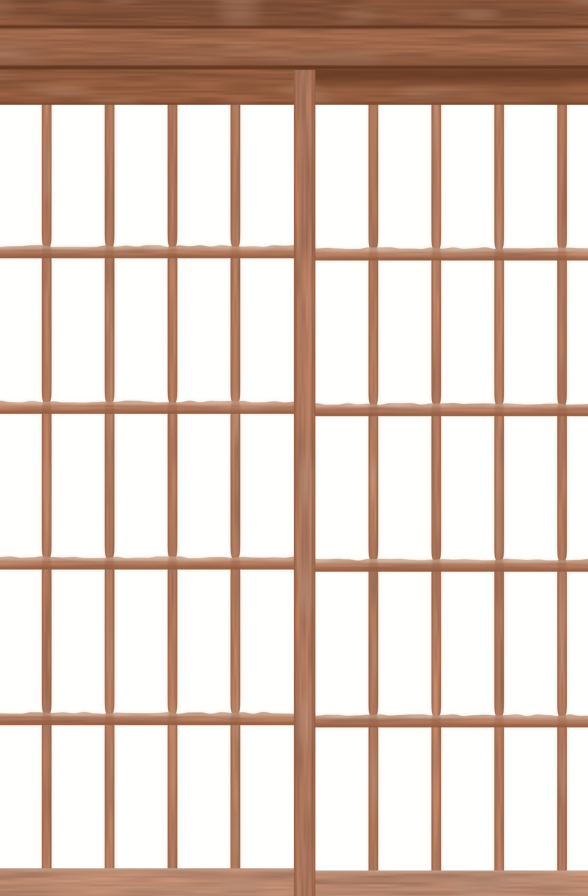
Reproduce this pattern procedurally as a WebGL 2 fragment shader.

```glsl
#version 300 es
precision highp float;

uniform vec2 u_resolution;
out vec4 fragColor;

const vec3 PAPER = vec3(1.0, 1.0, 0.992);
const vec3 CREAM = vec3(0.93, 0.87, 0.80);
const vec3 DUST = vec3(0.78, 0.66, 0.58);
const vec3 CEDAR = vec3(0.69, 0.475, 0.37);
const vec3 BROWN = vec3(0.56, 0.35, 0.24);
const vec3 UMBER = vec3(0.37, 0.20, 0.11);

const float ASPECT = 0.65625;
const float SASH_TOP = 0.883;
const float POST_X = 0.3400;
const float POST_HALF = 0.0120;
const vec2 PITCH = vec2(0.0702, 0.1737);
const vec2 BAR_HALF = vec2(0.0054, 0.0068);

float hash(vec2 cell) {
  uvec2 q = uvec2(ivec2(cell)) * uvec2(1597334673u, 3812015801u);
  uint n = (q.x ^ q.y) * 1597334673u;
  n = (n ^ (n >> 15)) * 2246822519u;
  return float((n ^ (n >> 13)) >> 8) / 16777216.0;
}

float noise(vec2 p) {
  vec2 i = floor(p), f = fract(p);
  f = f * f * (3.0 - 2.0 * f);
  vec2 e = vec2(1.0, 0.0);
  return mix(mix(hash(i), hash(i + e.xy), f.x),
             mix(hash(i + e.yx), hash(i + e.xx), f.x), f.y);
}

float fill(float d, float aa) {
  return 1.0 - smoothstep(-aa, aa, d);
}

float band(float y, float low, float high, float aa) {
  return fill(abs(y - 0.5 * (low + high)) - 0.5 * (high - low), aa);
}

// Signed offset from the closest of count evenly spaced bars; index in y
vec2 nearestBar(float x, float first, float pitch, float count) {
  float i = clamp(round((x - first) / pitch), 0.0, count - 1.0);
  return vec2(x - first - i * pitch, i);
}

// Long streaks along the board, with broad pale worn patches
vec3 wood(vec3 base, float along, float across, float seed) {
  float fine = noise(vec2(along * 26.0, across * 420.0) + seed * 17.0);
  float broad = noise(vec2(along * 9.0, across * 130.0) + seed * 31.0);
  float wear = smoothstep(0.55, 1.0, noise(vec2(along * 15.0, across * 60.0) + seed * 7.0));
  return mix(base * (0.85 + 0.16 * fine + 0.14 * broad), DUST, 0.22 * wear);
}

// Four upright and four level bars, with dust on the level ledges
vec3 lattice(vec2 p, float firstX, float firstY, float seed, float aa) {
  vec2 upright = nearestBar(p.x, firstX, PITCH.x, 4.0);
  vec2 level = nearestBar(p.y, firstY, PITCH.y, 4.0);
  float ledge = level.x - BAR_HALF.y;
  float taper = 1.0 - 0.28 * exp(-abs(ledge) / 0.0035);
  float ragged = (noise(vec2(p.x * 85.0, level.y * 5.0 + seed)) - 0.5) * 0.0022;
  float dU = abs(upright.x) - BAR_HALF.x * taper;
  float dL = abs(level.x) - BAR_HALF.y - ragged * step(0.0, level.x);

  float halo = exp(-max(min(dU, dL), 0.0) / 0.0014);
  vec3 col = mix(PAPER, CREAM, 0.55 * halo);

  float side = abs(upright.x) / BAR_HALF.x;
  vec3 uprightCol = wood(CEDAR, p.y, upright.x, seed + upright.y);
  uprightCol = mix(uprightCol, BROWN, 0.65 * smoothstep(0.35, 1.0, side));
  col = mix(col, uprightCol, fill(dU, aa));

  float rise = level.x / BAR_HALF.y;
  vec3 levelCol = wood(CEDAR, p.x, level.x, seed + 9.0 + level.y);
  levelCol = mix(levelCol, BROWN, 0.75 * smoothstep(0.1, -0.9, rise) );
  float dusty = 0.55 + 0.4 * noise(vec2(p.x * 45.0, seed + level.y * 3.0));
  levelCol = mix(levelCol, mix(DUST, CREAM, 0.25), dusty * smoothstep(0.1, 0.8, rise));
  levelCol = mix(levelCol, BROWN, 0.3 * fill(dU, 0.002));
  return mix(col, levelCol, fill(dL, aa));
}

void main() {
  vec2 p = gl_FragCoord.xy / u_resolution * vec2(ASPECT, 1.0);
  float aa = 0.8 / u_resolution.y;
  float isRight = step(POST_X, p.x);

  // Two sashes, the right one set slightly lower
  vec3 col = lattice(p, mix(0.0521, 0.4167, isRight),
                     mix(0.1975, 0.1950, isRight), 3.0 + 20.0 * isRight, aa);

  // Bottom rail
  float railTop = mix(0.0310, 0.0285, isRight);
  vec3 rail = wood(mix(CEDAR, DUST, 0.25), p.x, p.y, 41.0 + isRight);
  rail = mix(rail, DUST, 0.6 * smoothstep(railTop - 0.006, railTop, p.y));
  col = mix(col, rail, fill(p.y - railTop, aa));

  // Sash head, shaded under the beam on the right
  vec3 head = wood(BROWN, p.x, p.y, 51.0 + isRight);
  head = mix(head, UMBER, isRight * 0.65 * smoothstep(0.900, 0.916, p.y));
  head = mix(head, UMBER, 0.35 * band(p.y, SASH_TOP - 0.002, SASH_TOP + 0.003, 0.002));
  col = mix(col, head, fill(SASH_TOP - p.y, aa));

  // Meeting post
  float across = p.x - POST_X;
  vec3 post = wood(CEDAR * 0.97, p.y, across, 61.0);
  post = mix(post, BROWN, 0.8 * smoothstep(0.65, 1.0, abs(across) / POST_HALF));
  post = mix(post, UMBER, 0.3 * fill(abs(across - 0.0085) - 0.0008, 0.0012));
  col = mix(col, post, fill(abs(across) - POST_HALF, aa));

  // Two beams parted by dark grooves
  vec3 lower = wood(mix(BROWN, CEDAR, 0.3), p.x, p.y, 71.0);
  lower = mix(lower, BROWN * 0.9, 0.5 * smoothstep(0.940, 0.930, p.y));
  vec3 upper = wood(BROWN * 0.92, p.x, p.y, 81.0);
  col = mix(col, mix(lower, upper, fill(0.970 - p.y, aa)), fill(0.922 - p.y, aa));
  col = mix(col, UMBER, 0.85 * band(p.y, 0.9225, 0.9270, 0.0015));
  col = mix(col, UMBER, 0.85 * band(p.y, 0.9680, 0.9715, 0.0015));

  fragColor = vec4(col, 1.0);
}
```
